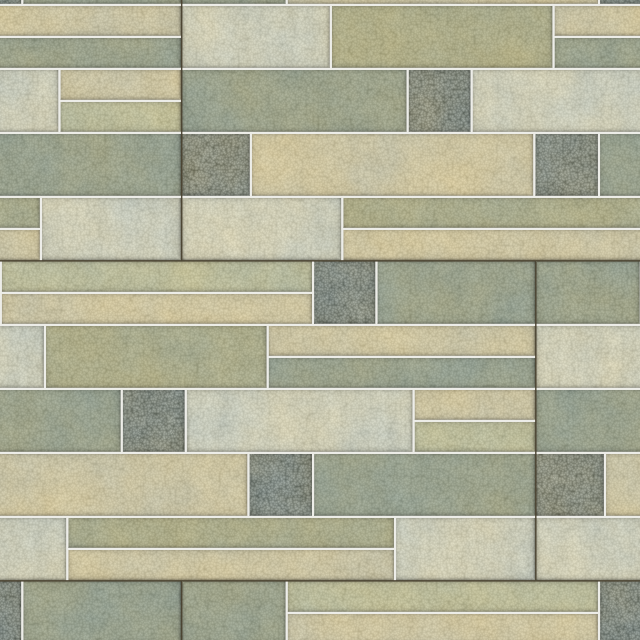
A Shadertoy shader for this texture:

```glsl
// Staggered stone cladding panels: five courses of mixed tiles with pale grout and dark panel seams.

#define PANEL_HEIGHT 0.5
#define PANEL_TOP 0.4076
#define COURSES 5.0
#define STAGGER vec2(0.8372, 0.2839)
#define GROUT_HALF 0.0018
#define SEAM_HALF 0.0011
#define RIM_WIDTH 0.0026
#define GRAIN_CELLS 260.0
#define GRAIN_DEPTH 0.10
#define CLOUD_DEPTH 0.030
#define GROUT_COLOR vec3(0.93, 0.93, 0.91)
#define SEAM_COLOR vec3(0.29, 0.26, 0.19)

// Stone kinds: cream, sand, light olive, olive, grey green, dark speckled
const vec3 STONES[6] = vec3[6](
    vec3(0.78, 0.78, 0.70), vec3(0.78, 0.75, 0.62), vec3(0.72, 0.72, 0.59),
    vec3(0.66, 0.66, 0.53), vec3(0.59, 0.62, 0.54), vec3(0.51, 0.53, 0.48));

// Per course, top to bottom: tile cuts, then stone kinds of the upper and lower strips
const vec3 CUTS[5] = vec3[5](
    vec3(0.164, 0.652, 0.751), vec3(0.233, 0.581, 1.0), vec3(0.353, 0.453, 0.809),
    vec3(0.108, 0.551, 0.652), vec3(0.251, 0.780, 1.0));
const ivec4 UPPER[5] = ivec4[5](
    ivec4(4, 2, 5, 4), ivec4(0, 3, 1, 1), ivec4(4, 5, 0, 1),
    ivec4(5, 1, 5, 4), ivec4(0, 3, 0, 0));
const ivec4 LOWER[5] = ivec4[5](
    ivec4(4, 1, 5, 4), ivec4(0, 3, 4, 4), ivec4(4, 5, 0, 2),
    ivec4(5, 1, 5, 4), ivec4(0, 1, 0, 0));

vec2 hash22(vec2 p) {
    vec3 q = fract(p.xyx * vec3(0.1031, 0.1030, 0.0973));
    q += dot(q, q.yzx + 33.33);
    return fract((q.xx + q.yz) * q.zy);
}

// Distance to the nearest scattered point
float cellular(vec2 p) {
    vec2 cell = floor(p), f = fract(p);
    float nearest = 2.0;
    for (int j = -1; j <= 1; j++)
        for (int i = -1; i <= 1; i++) {
            vec2 o = vec2(i, j);
            vec2 d = o + hash22(cell + o) - f;
            nearest = min(nearest, dot(d, d));
        }
    return sqrt(nearest);
}

// Layered, rotated sines, roughly -1 to 1
float clouds(vec2 p) {
    float sum = 0.0, amp = 0.5;
    for (int i = 0; i < 6; i++) {
        p = mat2(0.8, 0.6, -0.6, 0.8) * p * 1.7 + 1.3;
        sum += amp * sin(p.x + 1.5 * sin(p.y));
        amp *= 0.68;
    }
    return sum;
}

void mainImage(out vec4 fragColor, in vec2 fragCoord) {
    float pixel = 1.0 / iResolution.y;
    vec2 uv = fragCoord * pixel;

    // Panel-local position, y running downwards
    float rows = (1.0 - uv.y - PANEL_TOP) / PANEL_HEIGHT;
    float row = floor(rows);
    bool oddRow = mod(row, 2.0) > 0.5;
    vec2 p = vec2(fract(uv.x - (oddRow ? STAGGER.y : STAGGER.x)), (rows - row) * PANEL_HEIGHT);

    // Find the tile and its horizontal span
    float courseHeight = PANEL_HEIGHT / COURSES;
    int course = int(min(p.y / courseHeight, COURSES - 1.0));
    vec3 cuts = CUTS[course];
    if (course == 4 && !oddRow) cuts.x += 0.017;
    int tile = 0;
    vec2 spanX = vec2(0.0, cuts.x);
    for (int i = 0; i < 3; i++)
        if (p.x >= cuts[i]) {
            tile = i + 1;
            spanX = vec2(cuts[i], i < 2 ? cuts[i + 1] : 1.0);
        }

    // Some tiles are split into two thin strips
    vec2 spanY = vec2(course, course + 1) * courseHeight;
    float middle = 0.5 * (spanY.x + spanY.y);
    int kind = UPPER[course][tile];
    if (kind != LOWER[course][tile]) {
        if (p.y > middle) {
            kind = LOWER[course][tile];
            spanY.x = middle;
        } else spanY.y = middle;
    }

    // Distances to tile edges, panel seams and inner grout lines
    vec2 nearEdge = p - vec2(spanX.x, spanY.x);
    vec2 farEdge = vec2(spanX.y, spanY.y) - p;
    vec2 size = vec2(1.0, PANEL_HEIGHT);
    vec2 seams = min(p, size - p);
    float seam = min(seams.x, seams.y);
    vec2 innerNear = mix(vec2(1.0), nearEdge, step(0.001, p - nearEdge));
    vec2 innerFar = mix(vec2(1.0), farEdge, step(p + farEdge, size - 0.001));
    vec2 inner = min(innerNear, innerFar);
    float grout = min(inner.x, inner.y);

    // Stone: warm and cool drift, streaks, mottling and fine grain
    float seed = float(course * 7 + tile * 3) + 11.0 * spanY.x + 0.7 * mod(row, 2.0);
    float drift = clouds(p * 9.0 + seed);
    float mottle = clouds(p * vec2(38.0, 46.0) + seed * 1.7);
    float streak = clouds(vec2(p.x * 70.0, p.y * 11.0) + seed);
    float grain = cellular(p * GRAIN_CELLS + seed * 5.0) - 0.5;
    float pits = cellular(p * GRAIN_CELLS * 0.45 + seed * 9.0) - 0.5;
    float rough = kind == 5 ? 1.9 : 1.0;
    vec3 color = STONES[kind];
    color += CLOUD_DEPTH * drift * vec3(0.8, 0.3, -0.5);
    color += CLOUD_DEPTH * (0.45 * mottle * rough + (kind == 0 ? 0.5 : 0.25) * streak);
    color -= GRAIN_DEPTH * rough * (grain + 0.5 * pits);

    // Rounded rims, darker at the right and bottom
    float lit = exp(-max(min(nearEdge.x, nearEdge.y) - GROUT_HALF, 0.0) / RIM_WIDTH);
    float shaded = exp(-max(min(farEdge.x, farEdge.y) - GROUT_HALF, 0.0) / RIM_WIDTH);
    color *= (1.0 - 0.16 * lit) * (1.0 - 0.32 * shaded);

    // Grout and panel seams
    color = mix(GROUT_COLOR, color, smoothstep(-0.6 * pixel, 0.6 * pixel, grout - GROUT_HALF));
    color = mix(SEAM_COLOR, color, smoothstep(-0.7 * pixel, 0.7 * pixel, seam - SEAM_HALF));
    fragColor = vec4(clamp(color, 0.0, 1.0), 1.0);
}
```
